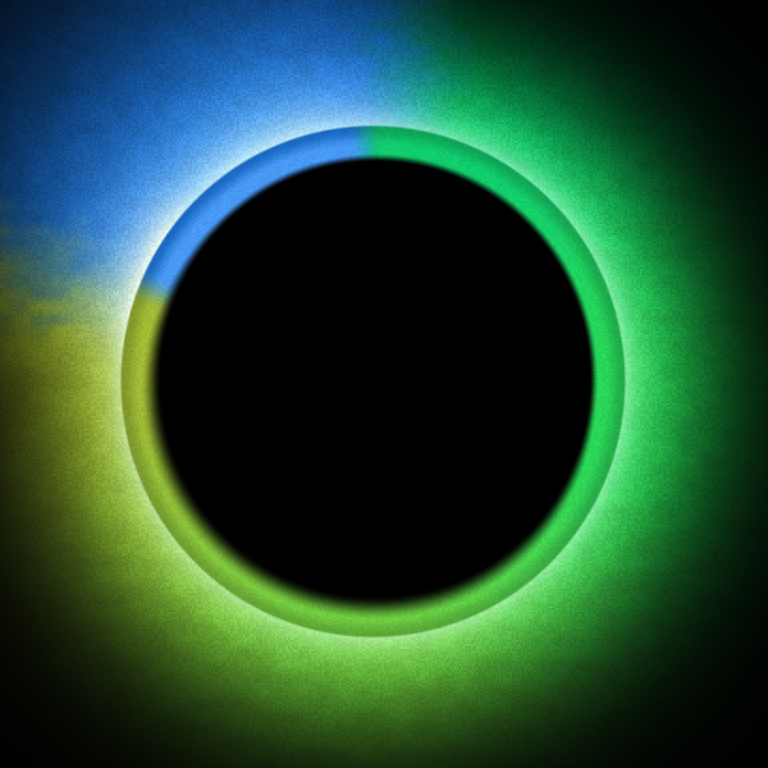
A WebGL 1 fragment shader for this background:

```glsl
precision highp float;
uniform vec2 u_resolution;

#define RIM_CENTER vec2(0.4857, 0.5033)
#define RIM_RADIUS 0.3305
#define DISC_CENTER vec2(0.489, 0.5065)
#define DISC_RADIUS 0.2835
#define ROUNDNESS vec2(1.007, 0.993)
#define GLOW_REACH 0.128
#define BLUE_REACH 0.25
#define GLOW_POWER 1.6
#define GRAIN 0.035
#define GRAIN_CELLS 360.0

const float TAU = 6.28318;
const vec3 BLUE = vec3(0.09, 0.49, 0.95);
const vec3 OLIVE = vec3(0.63, 0.73, 0.17);
const vec3 LIME = vec3(0.43, 0.82, 0.22);
const vec3 GREEN = vec3(0.13, 0.84, 0.31);
const vec3 EMERALD = vec3(0.03, 0.80, 0.40);

float hash(vec2 p) {
  vec3 q = fract(vec3(p.xyx) * 0.1031);
  q += dot(q, q.yzx + 33.33);
  return fract((q.x + q.y) * q.z);
}

float valueNoise(vec2 p) {
  vec2 cell = floor(p);
  vec2 f = fract(p);
  f = f * f * (3.0 - 2.0 * f);
  float low = mix(hash(cell), hash(cell + vec2(1.0, 0.0)), f.x);
  float high = mix(hash(cell + vec2(0.0, 1.0)), hash(cell + 1.0), f.x);
  return mix(low, high, f.y);
}

// Colour wheel in turns, starting inside the blue arc and running
// counterclockwise; seams gives the two blue borders, blur their half width.
vec3 wheel(float turn, vec2 seams, float blur) {
  vec3 color = mix(OLIVE, LIME, smoothstep(0.14, 0.40, turn));
  color = mix(color, GREEN, smoothstep(0.40, 0.62, turn));
  color = mix(color, EMERALD, smoothstep(0.64, 0.84, turn));
  float blue = 1.0 - smoothstep(seams.x - blur, seams.x + blur, turn);
  blue += smoothstep(seams.y - blur, seams.y + blur, turn);
  return mix(color, BLUE, blue);
}

void main() {
  vec2 uv = gl_FragCoord.xy / u_resolution;
  float pixel = 1.0 / min(u_resolution.x, u_resolution.y);
  vec2 offset = (uv - RIM_CENTER) * ROUNDNESS;
  float radius = length(offset);
  vec2 dir = offset / max(radius, 0.001);
  float rimDist = radius - RIM_RADIUS;
  float outside = max(rimDist, 0.0);
  float discDist = length((uv - DISC_CENTER) * ROUNDNESS) - DISC_RADIUS;

  float turn = fract(atan(dir.y, dir.x + 0.00001) / TAU - 0.347);
  float mottling = valueNoise(uv * vec2(38.0, 60.0)) - 0.5;

  // Halo: a wide tinted falloff, reaching further on the blue side
  float haloTurn = fract(turn + 0.018 * mottling * smoothstep(0.0, 0.1, outside));
  vec3 haloHue = wheel(haloTurn, vec2(0.103, 0.882), 0.036);
  float blueSide = smoothstep(0.55, 1.0, dot(dir, vec2(-0.62, 0.785)));
  float reach = mix(GLOW_REACH, BLUE_REACH, blueSide);
  float glow = exp(-pow(outside / reach, GLOW_POWER));
  vec3 halo = haloHue * glow * (1.0 + 0.10 * mottling);

  // Pale rim light, hottest where blue meets olive
  float hotSpot = smoothstep(0.93, 1.0, dot(dir, vec2(-0.906, 0.423)));
  vec3 pale = mix(haloHue, vec3(0.88, 1.0, 0.96), mix(0.62, 0.85, blueSide));
  pale = mix(pale, vec3(0.96, 1.0, 0.92), hotSpot);
  float rimWidth = mix(0.021, 0.046, blueSide);
  halo = mix(halo, pale, exp(-outside / rimWidth) * mix(0.85, 1.0, blueSide));

  // Band: crisp colour borders, a shaded outer lip and a soft inner edge
  vec3 band = wheel(turn, vec2(0.091, 0.908), 0.012);
  float bandBlue = 1.0 - smoothstep(0.08, 0.10, turn) + smoothstep(0.90, 0.92, turn);
  float lip = smoothstep(-0.026, -0.002, rimDist);
  band = mix(band, vec3(0.75, 0.88, 0.98), 0.05 + 0.24 * bandBlue * (1.0 - lip));
  band *= 1.0 - 0.20 * lip;
  float shade = smoothstep(-0.5, 0.9, dot(dir, vec2(-0.45, -0.89)));
  float softness = mix(0.009, 0.030, shade);
  band *= smoothstep(-0.003, softness, discDist);

  vec3 color = mix(band, halo, smoothstep(-1.0, 1.0, rimDist / (pixel + 0.001)));

  // Grain fades with the light
  float grain = hash(floor(uv * GRAIN_CELLS)) - 0.5;
  color *= 1.0 + 2.0 * GRAIN * grain;
  color += GRAIN * grain * glow * smoothstep(0.0, 0.04, outside);
  gl_FragColor = vec4(clamp(color, 0.0, 1.0), 1.0);
}
```
